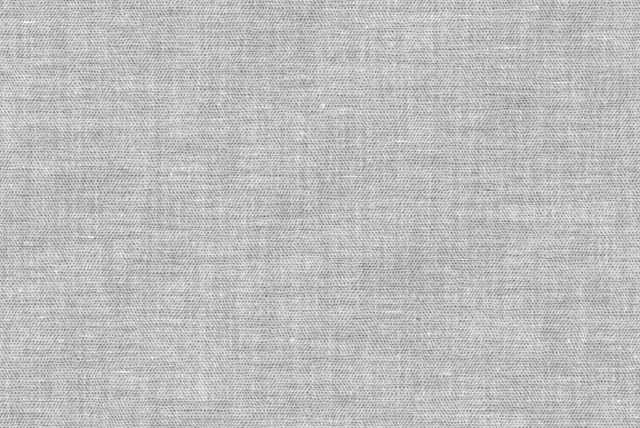
Give the GLSL for this texture, as a WebGL 2 fragment shader.

```glsl
#version 300 es
precision highp float;
// Grey linen cloth: fine rows of thread with staggered dark pinholes.
// Cosine gaps, half-shifted holes and a slanting relief form the weave; noise
// varies tone along each thread, and scattered ellipses add slubs and specks.

uniform vec2 u_resolution;
out vec4 fragColor;

const float PI = 3.14159265;
const vec2 THREADS = vec2(125.0, 149.0); // pinholes and rows per canvas height
const float BASE = 0.808;                // thread brightness
const float GAP_MIN = 0.035;             // darkness between rows
const float GAP_VARY = 0.085;            // extra darkness of open gaps
const float PINHOLE = 0.135;             // darkness of holes at crossings
const float RELIEF = 0.045;              // slanting light on the crossings
const float COLUMN_RIDGE = 0.02;
const float ROW_STREAK = 0.07;
const float COLUMN_STREAK = 0.06;
const float MOTTLE = 0.03;
const float GRAIN = 0.11;
const int SAMPLES = 2;                   // antialiasing samples per axis

float hash(vec2 p) {
    vec3 q = fract(p.xyx * vec3(0.1031, 0.1030, 0.0973));
    q += dot(q, q.yzx + 33.33);
    return fract((q.x + q.y) * q.z);
}

float noise(vec2 p) {
    vec2 cell = floor(p);
    vec2 f = fract(p);
    f = f * f * (3.0 - 2.0 * f);
    float low = mix(hash(cell), hash(cell + vec2(1, 0)), f.x);
    float high = mix(hash(cell + vec2(0, 1)), hash(cell + vec2(1, 1)), f.x);
    return mix(low, high, f.y);
}

// Soft ellipses, at most one per grid cell, kept inside their cells
float flecks(vec2 p, vec2 grid, float chance, vec2 radius, float seed) {
    vec2 cell = floor(p * grid);
    vec2 key = cell + seed;
    float present = step(hash(key + 7.3), chance);
    vec2 size = radius * mix(0.5, 1.0, hash(key + 19.7));
    vec2 room = max(0.5 - size * grid, 0.0);
    vec2 jitter = 2.0 * vec2(hash(key + 31.1), hash(key + 53.9)) - 1.0;
    vec2 center = (cell + 0.5 + jitter * room) / grid;
    float d = length((p - center) / size);
    return present * (1.0 - smoothstep(0.25, 1.0, d)) * mix(0.4, 1.0, hash(key + 71.0));
}

float weave(vec2 p) {
    // Rows stay nearly straight; columns wander a little more
    vec2 t = p * THREADS;
    t.x += 0.9 * noise(p * vec2(20.0, 12.0)) + 0.4 * noise(p * vec2(45.0, 60.0) + 40.0);
    t.y += 0.5 * noise(p * vec2(3.0, 14.0) + 80.0) + 0.4 * noise(p * vec2(50.0, 70.0));

    // Dark gaps between rows, opening along some stretches
    float row = floor(t.y);
    float gap = 0.5 - 0.5 * cos(2.0 * PI * t.y);
    float opening = noise(vec2(p.x * 14.0, row + 200.0));
    float shade = -gap * (GAP_MIN + GAP_VARY * opening * opening);

    // Pinholes shift half a step per row and slant either way in patches
    float lean = 2.0 * smoothstep(0.25, 0.75, noise(p * vec2(20.0, 22.0) + 120.0)) - 1.0;
    float along = t.x + 0.5 * row + 0.5 * lean * (fract(t.y) - 0.5);
    float hole = 0.5 - 0.5 * cos(2.0 * PI * along);
    float depth = mix(0.35, 1.65, hash(vec2(floor(along), row + 400.0)));
    shade -= PINHOLE * gap * hole * depth;

    // Relief ties neighbouring holes into short diagonals
    vec2 phase = PI * vec2(2.0 * t.x, t.y - 0.5);
    vec2 c = cos(phase);
    vec2 s = sin(phase);
    shade += RELIEF * (c.x * c.y - lean * s.x * s.y);
    shade += COLUMN_RIDGE * c.x;

    // Each thread has its own slowly changing tone
    vec2 id = floor(t + 0.5);
    shade += ROW_STREAK * (noise(vec2(p.x * 10.0, id.y)) - 0.5);
    shade += COLUMN_STREAK * (noise(vec2(id.x, p.y * 10.0) + 300.0) - 0.5);
    return shade;
}

float cloth(vec2 p) {
    float tone = BASE + weave(p);
    tone += MOTTLE * (noise(p * vec2(6.0, 8.0) + 11.0) - 0.5);
    tone += GRAIN * (noise(p * vec2(230.0, 250.0)) - 0.5);

    // Thick yarn, knots and stray dark fibres
    tone += 0.13 * flecks(p, vec2(8.0, 50.0), 0.06, vec2(0.045, 0.0042), 3.0);
    tone += 0.08 * flecks(p, vec2(55.0, 12.0), 0.06, vec2(0.004, 0.026), 90.0);
    tone += 0.15 * flecks(p, vec2(26.0), 0.06, vec2(0.009, 0.008), 150.0);
    tone -= 0.13 * flecks(p, vec2(10.0, 60.0), 0.05, vec2(0.035, 0.0033), 210.0);
    tone -= 0.16 * flecks(p, vec2(22.0), 0.02, vec2(0.008, 0.005), 270.0);
    return tone;
}

void main() {
    float tone = 0.0;
    for (int y = 0; y < SAMPLES; y++) {
        for (int x = 0; x < SAMPLES; x++) {
            vec2 offset = (vec2(x, y) + 0.5) / float(SAMPLES) - 0.5;
            tone += cloth((gl_FragCoord.xy + offset) / u_resolution.y);
        }
    }
    tone /= float(SAMPLES * SAMPLES);
    fragColor = vec4(vec3(clamp(tone, 0.0, 1.0)), 1.0);
}
```
